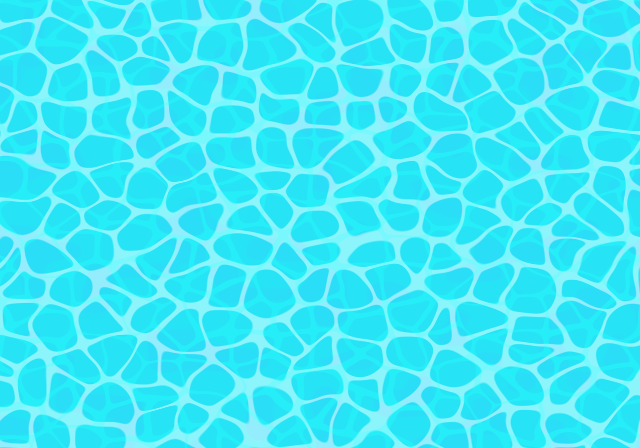
This texture is drawn by a Shadertoy shader. Its source:

```glsl
vec2 hash22(vec2 p) {
    vec3 q = fract(vec3(p.xyx) * vec3(0.1031, 0.1030, 0.0973));
    q += dot(q, q.yzx + 33.33);
    return fract((q.xx + q.yz) * q.zy);
}

// Smooth two-channel value noise
vec2 noise2(vec2 p) {
    vec2 cell = floor(p);
    vec2 f = fract(p);
    f = f * f * (3.0 - 2.0 * f);
    return mix(mix(hash22(cell), hash22(cell + vec2(1, 0)), f.x),
               mix(hash22(cell + vec2(0, 1)), hash22(cell + vec2(1, 1)), f.x), f.y);
}

vec2 seedPoint(vec2 cell) {
    return cell + 0.5 + 0.84 * (hash22(cell + 71.0) - 0.5);
}

// Distance to the walls of a Voronoi cell, blended so that corners are round
float cellWallDistance(vec2 p, float roundness) {
    p += 0.34 * (noise2(p * 1.4 + 19.0) - 0.5);
    vec2 home = floor(p);
    vec2 nearestCell = home;
    vec2 toNearest = vec2(0.0);
    float best = 1e3;
    for (int y = -2; y <= 2; y++)
    for (int x = -2; x <= 2; x++) {
        vec2 cell = home + vec2(x, y);
        vec2 r = seedPoint(cell) - p;
        if (dot(r, r) < best) {
            best = dot(r, r);
            toNearest = r;
            nearestCell = cell;
        }
    }
    float sum = 0.0;
    for (int y = -2; y <= 2; y++)
    for (int x = -2; x <= 2; x++) {
        if (x == 0 && y == 0) continue;
        vec2 r = seedPoint(nearestCell + vec2(x, y)) - p;
        float wall = dot(0.5 * (r + toNearest), normalize(r - toNearest));
        sum += exp(-wall / roundness);
    }
    return -roundness * log(sum);
}

// Antialiased coverage of the band where d is below the limit
float coverage(float d, float limit, float soft) {
    return 1.0 - smoothstep(limit - soft, limit + soft, d);
}

void mainImage(out vec4 fragColor, in vec2 fragCoord) {
    vec2 uv = fragCoord / iResolution.y;
    vec2 p = uv * vec2(10.6, 12.8) + 40.0;
    float soft = 9.0 / iResolution.y;

    // Faint ripples and shaded patches on the pool floor
    float rippleWidth = 0.02 + 0.07 * noise2(p * 0.9 + 7.0).x;
    float ripple = coverage(cellWallDistance(p * 1.05 + vec2(133.3, 57.6), 0.06), rippleWidth, soft);
    float shade = coverage(noise2(p * vec2(1.3, 1.6) + 211.0).y, 0.34, soft * 1.5);

    // Bright caustic net on the surface
    float netWidth = 0.025 + 0.045 * noise2(p * 0.8 + 93.0).y;
    float net = coverage(cellWallDistance(p, 0.075), netWidth, soft);

    vec3 water = mix(vec3(0.15, 0.89, 0.96), vec3(0.17, 0.87, 0.97), shade);
    water = mix(water, vec3(0.15, 0.935, 0.975), ripple);
    vec3 light = mix(vec3(0.55, 0.96, 0.99), vec3(0.58, 0.93, 0.99), shade);
    light = mix(light, vec3(0.47, 0.97, 0.99), ripple);

    fragColor = vec4(mix(water, light, net), 1.0);
}
```
